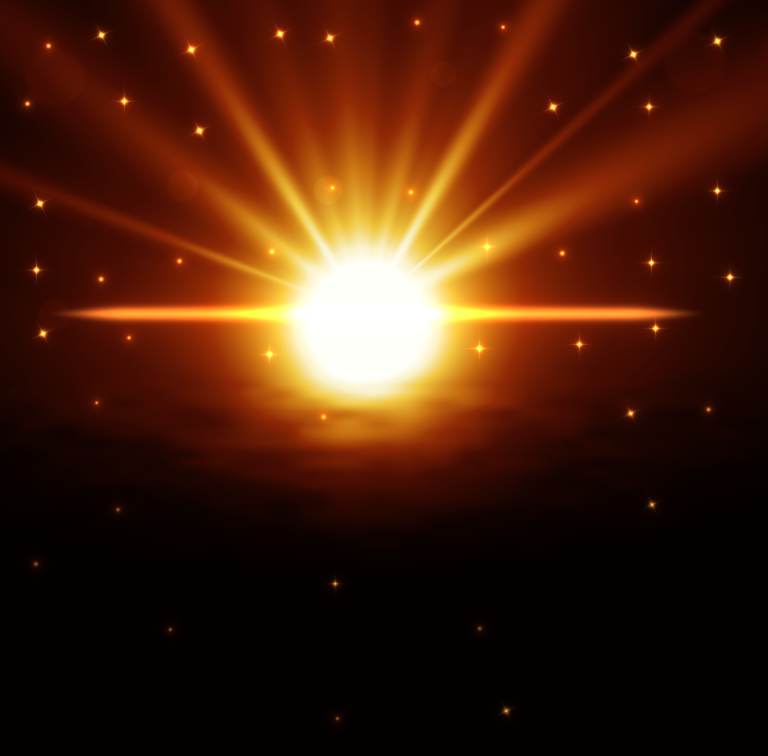
Write a Shadertoy shader that draws this background.

```glsl
// A golden burst of light over a dark horizon, with rays, a thin flare and sparks.
// One scalar "heat" field is built from glow, rays and rippled reflection, then
// mapped through a fire palette; flare, hazy discs and sparkles are added on top.

#define CENTRE vec2(0.483, 0.585)
#define CORE vec2(0.487, 0.552)
#define CORE_RADIUS 0.12
#define GLOW_FALLOFF 0.31
#define REFLECTION_DEPTH 0.225
#define FLARE_X 0.498
#define FLARE_HALF 0.44
#define SPARK_CELLS 10.0

// Each ray: angle in degrees, angular width, strength
const int RAY_COUNT = 9;
const vec3 RAYS[RAY_COUNT] = vec3[](
    vec3(28.0, 6.5, 0.34), vec3(42.0, 1.3, 0.20), vec3(60.0, 3.6, 0.36),
    vec3(76.0, 4.0, 0.12), vec3(94.0, 5.0, 0.12), vec3(108.0, 3.0, 0.10),
    vec3(122.0, 3.6, 0.34), vec3(142.0, 5.0, 0.20), vec3(159.0, 1.6, 0.18));

float hash(vec2 p) {
    p = fract(p * vec2(0.1031, 0.1137));
    p += dot(p, p.yx + 33.33);
    return fract((p.x + p.y) * p.x * 17.3);
}

float noise(vec2 p) {
    vec2 i = floor(p), f = fract(p);
    f = f * f * (3.0 - 2.0 * f);
    return mix(mix(hash(i), hash(i + vec2(1, 0)), f.x),
               mix(hash(i + vec2(0, 1)), hash(i + vec2(1, 1)), f.x), f.y);
}

// Black through red, orange and gold to white
vec3 firePalette(float h) {
    vec3 c = mix(vec3(0.012, 0.0, 0.0), vec3(0.28, 0.05, 0.01), smoothstep(0.0, 0.22, h));
    c = mix(c, vec3(0.56, 0.16, 0.02), clamp((h - 0.2) / 0.2, 0.0, 1.0));
    c = mix(c, vec3(0.79, 0.45, 0.07), clamp((h - 0.4) / 0.18, 0.0, 1.0));
    c = mix(c, vec3(0.94, 0.78, 0.25), clamp((h - 0.58) / 0.2, 0.0, 1.0));
    c = mix(c, vec3(0.97, 0.94, 0.77), clamp((h - 0.78) / 0.14, 0.0, 1.0));
    return mix(c, vec3(1.0, 1.0, 0.98), clamp((h - 0.92) / 0.12, 0.0, 1.0));
}

float rayField(vec2 d) {
    float r = length(d), angle = degrees(atan(d.y, d.x));
    float sum = 0.07 * (noise(vec2(angle * 0.25, 3.0)) - 0.4);
    for (int i = 0; i < RAY_COUNT; i++) {
        float a = (angle - RAYS[i].x) / RAYS[i].y;
        sum += RAYS[i].z * exp(-a * a);
    }
    return sum * exp(-r / 0.65) * smoothstep(0.03, 0.2, r) * smoothstep(0.0, 0.07, d.y);
}

// Broad glow above the horizon, rippled reflection fading below it
float heatField(vec2 p) {
    vec2 d = p - CENTRE;
    float r = length(d * vec2(1.2, 1.0));
    float heat = 0.97 * exp(-r / GLOW_FALLOFF) * mix(1.0, 0.75, smoothstep(0.1, 0.4, r));
    float depth = max(-d.y, 0.0);
    float fade = depth / REFLECTION_DEPTH;
    float ripple = noise(p * vec2(24.0, 75.0)) + noise(p * vec2(11.0, 38.0)) - 1.0;
    heat *= exp(-fade * fade) * (1.0 + 0.3 * ripple * smoothstep(0.05, 0.16, depth));
    vec2 core = (p - CORE) / CORE_RADIUS;
    return heat + rayField(d) + 0.5 * exp(-dot(core, core));
}

// Dots with four-pointed glints, one candidate per cell
vec3 sparkles(vec2 p) {
    vec2 grid = p * SPARK_CELLS, cell = floor(grid);
    vec2 rnd = vec2(hash(cell + 11.0), hash(cell + 47.0));
    float kind = hash(cell + 83.0), size = hash(cell + 131.0);
    float high = smoothstep(0.3, 0.65, (cell.y + 0.5) / SPARK_CELLS);
    float present = step(kind, mix(0.15, 0.72, high));
    vec2 d = (fract(grid) - 0.25 - 0.5 * rnd) / SPARK_CELLS;
    float tilt = size > 0.7 ? 0.45 : 0.0;
    d = mat2(cos(tilt), -sin(tilt), sin(tilt), cos(tilt)) * d;
    float r = length(d);
    float dotSize = mix(0.0018, 0.0042, size);
    float glint = step(0.4, size) * (exp(-abs(d.x) / 0.005 - abs(d.y) / 0.0009)
                                   + exp(-abs(d.y) / 0.005 - abs(d.x) / 0.0009));
    float body = exp(-r * r / (dotSize * dotSize));
    vec3 light = vec3(1.0, 0.72, 0.28) * (body + glint)
               + vec3(0.5, 0.17, 0.02) * exp(-r / 0.005);
    return light * present * mix(0.4, 1.0, high);
}

// Large, faint out-of-focus discs
float hazyDiscs(vec2 p) {
    vec2 grid = p * 6.0, cell = floor(grid);
    vec2 offset = 0.35 + 0.3 * vec2(hash(cell + 5.0), hash(cell + 23.0));
    float radius = 0.1 + 0.2 * hash(cell + 61.0);
    float disc = 1.0 - smoothstep(radius * 0.8, radius, length(fract(grid) - offset));
    return disc * step(0.6, hash(cell + 97.0)) * smoothstep(0.3, 0.6, p.y);
}

void mainImage(out vec4 fragColor, in vec2 fragCoord) {
    vec2 p = fragCoord / iResolution.y;
    float heat = heatField(p) + 0.025 * hazyDiscs(p);
    vec3 color = firePalette(heat);

    // Thin horizontal flare tapering at both ends
    float along = abs(p.x - FLARE_X) / FLARE_HALF;
    float taper = 1.0 - smoothstep(0.75, 1.0, along);
    float across = abs(p.y - CENTRE.y) / mix(0.004, 0.008, taper);
    color += taper * (vec3(0.85, 0.55, 0.2) * exp(-across * across)
                    + vec3(0.22, 0.07, 0.01) * exp(-across * 0.4));

    color += sparkles(p) * (1.0 - smoothstep(0.65, 0.9, heat));
    fragColor = vec4(clamp(color, 0.0, 1.0), 1.0);
}
```
